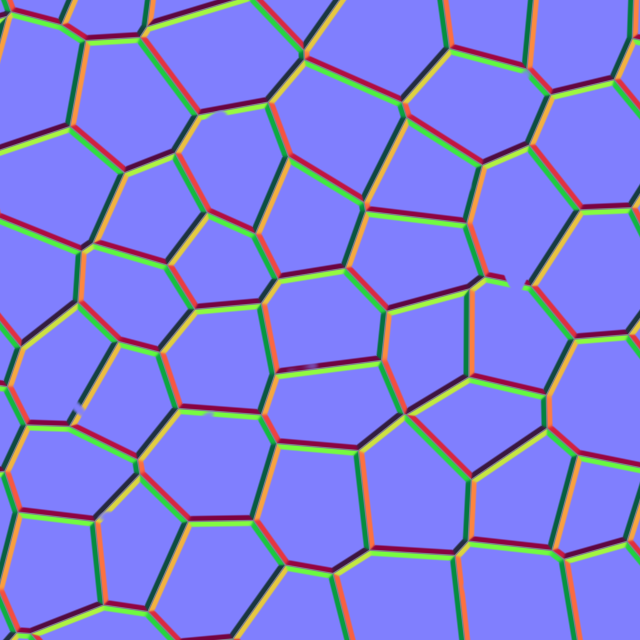
Reproduce this texture map procedurally as a WebGL 1 fragment shader.

```glsl
precision highp float;
// Tangent-space normal map of thin V-shaped cracks between irregular polygonal plates.

uniform vec2 u_resolution;

const vec2 GRID = vec2(7.0, 6.0);      // plates across and up the canvas
const float JITTER = 0.76;             // scatter of plate centres, in grid cells
const float SEED = 17.0;
const float HALF_WIDTH = 0.0085;       // from crack floor to plate rim
const float RIM_BLUR = 0.0018;
const float FLOOR_BLUR = 0.0022;
const float CORNER_BLEND = 0.0010;     // softness of the joint between cracks
const float TILT = 0.98;               // sideways lean of the crack walls
const float WALL_BLUE = 0.25;
const float FLOOR_DEPTH = 0.6;         // share of the wall blue kept on the floor
const float BREAK_SCALE = 13.0;        // size and rarity of gaps in the cracks
const float BREAK_LEVEL = -0.50;
const vec3 FLAT_NORMAL = vec3(0.502, 0.498, 0.996);

vec2 hash2(vec2 p) {
  vec3 q = fract((p.xyx + SEED) * vec3(0.1031, 0.1030, 0.0973));
  q += dot(q, q.yzx + 33.33);
  return fract((q.xx + q.yz) * q.zy);
}

float cornerSlope(vec2 corner, vec2 offset) {
  float angle = 6.2832 * hash2(corner + 71.0).x;
  return dot(vec2(cos(angle), sin(angle)), offset);
}

float gradientNoise(vec2 p) {
  vec2 i = floor(p);
  vec2 f = p - i;
  vec2 u = f * f * f * (f * (f * 6.0 - 15.0) + 10.0);
  vec2 e = vec2(1.0, 0.0);
  float low = mix(cornerSlope(i, f), cornerSlope(i + e, f - e), u.x);
  float high = mix(cornerSlope(i + e.yx, f - e.yx), cornerSlope(i + 1.0, f - 1.0), u.x);
  return mix(low, high, u.y);
}

// Every second column is raised by half a cell, giving roughly hexagonal plates.
float stagger(float column) {
  return 0.5 * mod(column, 2.0);
}

vec2 plateCentre(vec2 id) {
  vec2 centre = id + 0.5 + JITTER * (hash2(id) - 0.5);
  centre.y += stagger(id.x);
  return centre / GRID;
}

vec2 nearestPlate(vec2 p) {
  vec2 home = floor(p * GRID);
  home.y = floor(p.y * GRID.y - stagger(home.x));
  vec2 best = home;
  float bestDistance = 1e9;
  for (int y = -2; y <= 2; y++) {
    for (int x = -2; x <= 2; x++) {
      vec2 id = home + vec2(float(x), float(y));
      vec2 offset = plateCentre(id) - p;
      float d = dot(offset, offset);
      if (d < bestDistance) {
        bestDistance = d;
        best = id;
      }
    }
  }
  return best;
}

// xy: blended direction away from the crack, z: distance to the crack floor.
vec3 crackField(vec2 p) {
  vec2 id = nearestPlate(p);
  vec2 centre = plateCentre(id);
  vec2 direction = vec2(0.0);
  float total = 1e-12;
  float nearest = 1e9;
  for (int y = -2; y <= 2; y++) {
    for (int x = -2; x <= 2; x++) {
      if (x == 0 && y == 0) continue;
      vec2 other = plateCentre(id + vec2(float(x), float(y)));
      vec2 across = normalize(other - centre);
      float d = dot(0.5 * (centre + other) - p, across);
      float weight = exp(-max(d, 0.0) / CORNER_BLEND);
      direction -= across * weight;
      total += weight;
      nearest = min(nearest, d);
    }
  }
  return vec3(direction / total, max(nearest, 0.0));
}

void main() {
  float canvas = min(u_resolution.x, u_resolution.y);
  vec2 p = gl_FragCoord.xy / canvas;
  float pixel = 1.0 / canvas;
  vec3 crack = crackField(p);

  // Wall profile: soft at the rim and at the floor, fading out at rare breaks
  float rim = max(RIM_BLUR, 0.7 * pixel);
  float wall = 1.0 - smoothstep(HALF_WIDTH - rim, HALF_WIDTH + rim, crack.z);
  wall *= smoothstep(BREAK_LEVEL, BREAK_LEVEL + 0.06, gradientNoise(p * BREAK_SCALE));
  float offFloor = smoothstep(0.0, max(FLOOR_BLUR, pixel), crack.z);

  // Encode the normal; green runs opposite to red
  vec2 lean = crack.xy * vec2(1.0, -1.0) * TILT * wall * offFloor;
  float blue = mix(FLAT_NORMAL.z, WALL_BLUE, wall * mix(FLOOR_DEPTH, 1.0, offFloor));
  gl_FragColor = vec4(FLAT_NORMAL.xy + 0.5 * lean, blue, 1.0);
}
```
